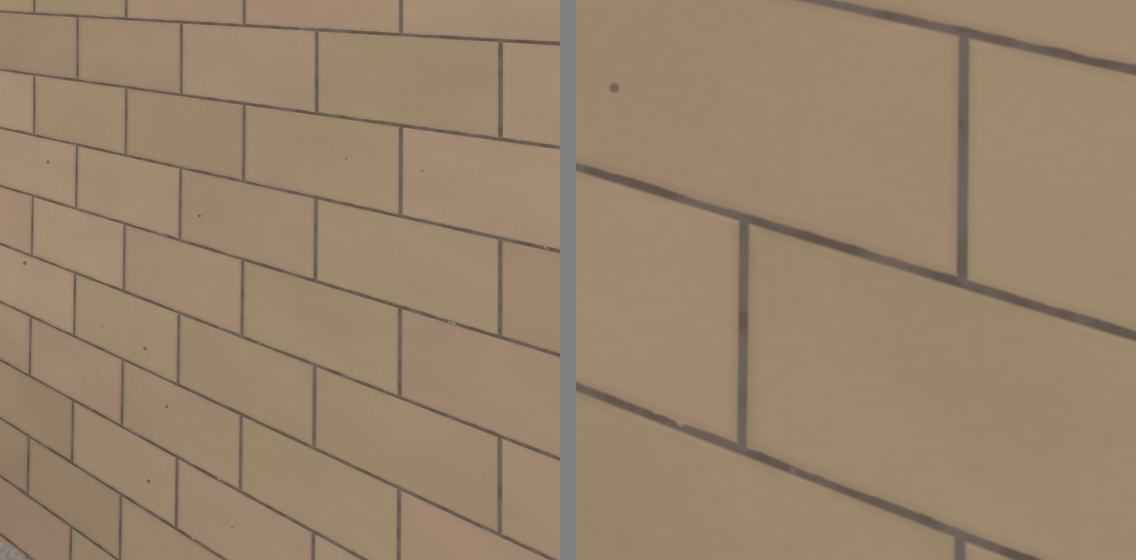
Left: the whole. Right: its middle third, enlarged.
A Shadertoy shader for this texture:

```glsl
const vec3 TAN_LIGHT = vec3(0.645, 0.555, 0.455);
const vec3 TAN_DARK = vec3(0.595, 0.508, 0.412);
const vec3 ROSE = vec3(0.632, 0.528, 0.445);
const vec3 OLIVE = vec3(0.605, 0.535, 0.420);
const vec3 MORTAR_DARK = vec3(0.355, 0.310, 0.280);
const vec3 MORTAR_GREY = vec3(0.415, 0.375, 0.350);
const vec3 CHIP = vec3(0.600, 0.560, 0.510);
const vec3 GROUND = vec3(0.520, 0.500, 0.470);

const float TAPER = 0.79;        // growth of the wall from left to right
const float ROW_HEIGHT = 0.1036; // course height at the left edge
const float HALF_BRICK = 0.0665; // half brick length at the left edge

float hash(vec2 p) {
    vec3 q = fract(vec3(p.xyx) * vec3(0.1031, 0.1030, 0.0973));
    q += dot(q, q.yzx + 33.33);
    return fract((q.x + q.y) * q.z);
}

float cornerSlope(vec2 cell, vec2 offset) {
    float angle = 6.2832 * hash(cell);
    return dot(vec2(cos(angle), sin(angle)), offset);
}

// Gradient noise, roughly -0.7 to 0.7
float noise(vec2 p) {
    vec2 i = floor(p), f = fract(p);
    vec2 w = f * f * f * (f * (f * 6.0 - 15.0) + 10.0);
    vec2 e = vec2(1.0, 0.0);
    float low = mix(cornerSlope(i, f), cornerSlope(i + e, f - e), w.x);
    float high = mix(cornerSlope(i + e.yx, f - e.yx), cornerSlope(i + 1.0, f - 1.0), w.x);
    return mix(low, high, w.y);
}

float fbm(vec2 p) {
    float sum = 0.0, amplitude = 1.0;
    for (int i = 0; i < 4; i++) {
        sum += amplitude * noise(p);
        p = p * 2.03 + 17.3;
        amplitude *= 0.5;
    }
    return sum;
}

// Receding wall: x counts half bricks, y counts courses downwards
vec2 wallCoord(vec2 p) {
    float x = p.x + 0.018 * max(p.y - 0.2, 0.0) * (1.0 - p.x);
    float scale = 1.0 + TAPER * p.x;
    return vec2(x / (HALF_BRICK * (1.0 + TAPER * x)) - 0.878,
                (p.y - 0.0208 - 0.0573 * p.x) / (ROW_HEIGHT * scale));
}

float lineMask(float dist, float halfWidth, float soft) {
    return 1.0 - smoothstep(halfWidth - soft, halfWidth + soft, dist);
}

vec3 brickColor(vec2 id, vec2 p, vec2 wall) {
    float tone = hash(id + 41.7), hue = hash(id + 93.1);
    vec3 color = mix(TAN_DARK, TAN_LIGHT, smoothstep(0.0, 0.8, tone));
    color = mix(color, ROSE, 0.75 * smoothstep(0.6, 1.0, hue));
    color = mix(color, OLIVE, 0.75 * smoothstep(0.35, 0.0, hue));
    float mottle = fbm(wall * vec2(0.7, 1.3) + id * 7.1);
    float grain = fbm(p * vec2(90.0, 130.0));
    return color * (1.0 + 0.035 * mottle + 0.018 * grain);
}

// Sparse dark pits, one candidate per grid cell
float pits(vec2 p, float cells, float soft) {
    vec2 cell = floor(p * cells);
    vec2 center = (cell + 0.2 + 0.6 * vec2(hash(cell + 5.0), hash(cell + 19.0))) / cells;
    float present = step(0.86, hash(cell + 71.0));
    float radius = mix(0.0015, 0.0035, hash(cell + 29.0));
    return present * lineMask(length(p - center), radius, soft);
}

void mainImage(out vec4 fragColor, in vec2 fragCoord) {
    vec2 p = fragCoord / iResolution.xy;
    p.y = 1.0 - p.y;
    float soft = max(0.0012, 0.8 / iResolution.y);
    float scale = 1.0 + TAPER * p.x;

    // Running bond, alternate courses shifted by half a brick
    vec2 wall = wallCoord(p);
    float row = floor(wall.y);
    float along = 0.5 * wall.x + 0.5 * mod(row + 1.0, 2.0);
    vec2 id = vec2(floor(along), row);

    // Distances to the joints in canvas units
    float course = round(wall.y);
    float slope = 0.0573 + ROW_HEIGHT * TAPER * course;
    float bedOffset = (wall.y - course) * ROW_HEIGHT * scale / sqrt(1.0 + slope * slope);
    float headDist = abs(along - round(along)) * 2.0 * HALF_BRICK * scale * scale;
    float wobble = 0.0007 * fbm(p * 35.0);
    float bedWidth = mix(0.0019, 0.0032, p.x) + wobble;
    float headWidth = mix(0.0017, 0.0041, p.x) + wobble;
    float bed = lineMask(abs(bedOffset + wobble), bedWidth, soft);
    float head = lineMask(headDist + wobble, headWidth, soft);

    // Brick faces with worn, paler upper edges and pits
    vec3 color = brickColor(id, p, wall);
    float rim = lineMask(abs(bedOffset - bedWidth - 0.002), 0.001, 0.002);
    color += 0.045 * rim * smoothstep(-0.25, 0.35, noise(p * 23.0));
    color *= 1.0 - 0.06 * lineMask(min(abs(bedOffset), headDist), 0.006, 0.004);
    color = mix(color, MORTAR_DARK, 0.65 * pits(p, 9.0, soft));

    // Mortar and occasional pale crumbs along the beds
    float grey = smoothstep(-0.4, 0.5, fbm(p * 28.0) + 0.3 * head);
    vec3 mortar = mix(MORTAR_DARK, MORTAR_GREY, grey);
    color = mix(color, mortar, 0.95 * max(bed, head));
    float crumbs = smoothstep(0.36, 0.5, noise(p * vec2(19.0, 27.0) + 8.0));
    crumbs *= smoothstep(-0.1, 0.3, noise(p * 140.0));
    color = mix(color, CHIP, 0.8 * crumbs * lineMask(abs(bedOffset), 0.003, 0.0015));

    // Shade and pavement in the lower left corner
    color *= 1.0 - 0.09 * smoothstep(0.6, 0.0, length(p - vec2(0.0, 1.0)));
    float pavement = p.y - 0.965 - 0.7 * p.x + 0.004 * noise(p * 60.0);
    vec3 stone = GROUND * (1.0 + 0.15 * fbm(p * 110.0));
    color = mix(color, stone, smoothstep(-soft, soft, pavement));

    fragColor = vec4(color, 1.0);
}
```
